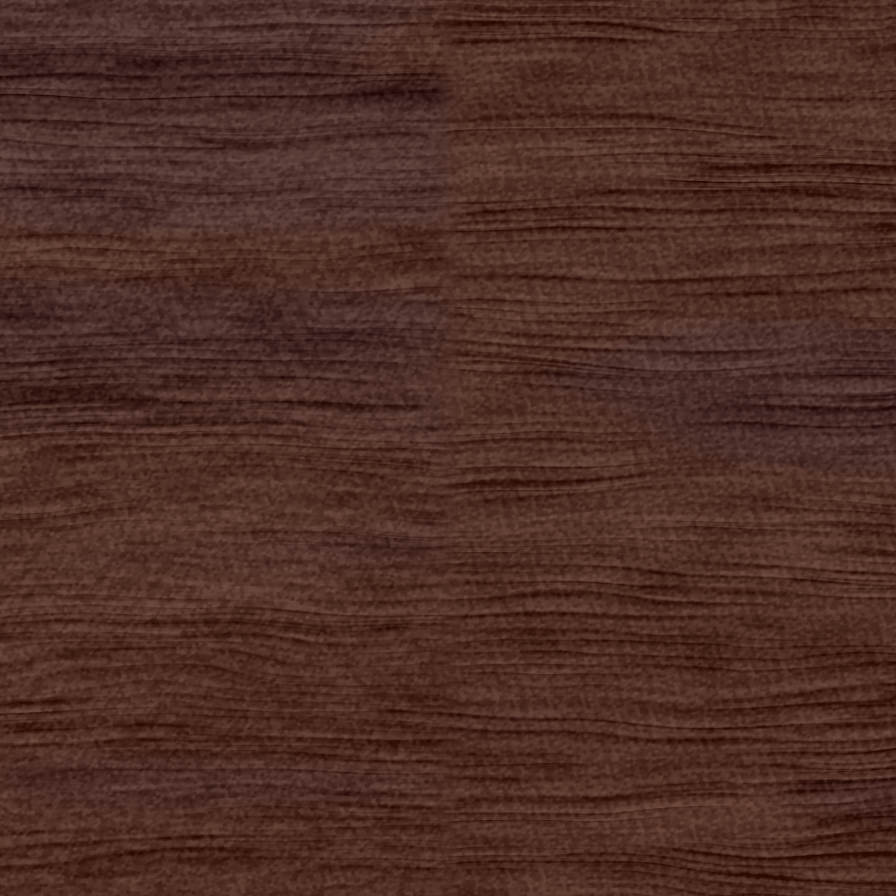
Write a WebGL 2 fragment shader that draws this texture.

```glsl
#version 300 es
precision highp float;
// Dark walnut veneer: two joined sheets with wavy horizontal grain and fine pores.

uniform vec2 u_resolution;
out vec4 fragColor;

float hash(vec2 p) {
  return fract(sin(dot(p, vec2(127.1, 311.7))) * 43758.5);
}

// Smooth cellular noise: random cell tones blended by distance.
float cellTone(vec2 p) {
  vec2 cell = floor(p);
  float sum = 0.0, total = 0.0;
  for (int j = -1; j <= 1; j++) {
    for (int i = -1; i <= 1; i++) {
      vec2 id = cell + vec2(i, j);
      vec2 site = id + 0.15 + 0.7 * vec2(hash(id + 17.3), hash(id + 41.9));
      vec2 away = p - site;
      float weight = exp(-5.0 * dot(away, away));
      sum += weight * hash(id);
      total += weight;
    }
  }
  return sum / total;
}

// Thin dark line per period, fading in slowly, with a light rim after it.
float growthLine(float phase) {
  float ring = fract(phase);
  float dark = smoothstep(0.5, 0.86, ring) * (1.0 - smoothstep(0.86, 1.0, ring));
  float rim = smoothstep(0.0, 0.08, ring) * (1.0 - smoothstep(0.08, 0.35, ring));
  return dark - 0.35 * rim;
}

vec3 sheet(vec2 p, float side) {
  vec2 q = p + vec2(side * 7.3, side * 5.1);

  // Grain bends in slow waves and, in figured places, in swirls
  float figure = smoothstep(0.45, 0.75, cellTone(q * vec2(1.5, 6.0) + 9.0));
  float swirl = cellTone(q * vec2(3.0, 8.0)) - 0.5;
  float across = q.y + mix(0.016, 0.036, figure) * swirl
    + 0.003 * sin(q.x * 9.0 + q.y * 14.0) + 0.0012 * sin(q.x * 29.0 - q.y * 31.0);

  // Streaks from broad bands down to fine fibres and slanted pores
  float broad = cellTone(vec2(q.x * 1.6, across * 16.0));
  float streak = cellTone(vec2(q.x * 5.0, across * 75.0));
  float fibre = cellTone(vec2(q.x * 17.0, across * 200.0));
  float pore = cellTone(mat2(210.0, -95.0, 75.0, 255.0) * q);

  // Dark growth lines in two spacings, coming and going along the grain
  float wander = 1.3 * broad + 0.7 * streak;
  float coarse = growthLine(across * 54.0 + wander)
    * smoothstep(0.36, 0.68, cellTone(vec2(q.x * 2.6, across * 26.0) + 31.0));
  float narrow = growthLine(across * 92.0 + wander + 0.4 * fibre)
    * smoothstep(0.42, 0.7, cellTone(vec2(q.x * 4.0, across * 34.0) + 83.0));
  float fleck = smoothstep(0.76, 0.92, cellTone(vec2(q.x * 16.0, across * 60.0) + 57.0));

  float tone = 0.735 + 0.21 * (broad - 0.5) + 0.24 * (streak - 0.5)
    + 0.40 * (fibre - 0.5) + 0.56 * (pore - 0.5);
  tone -= mix(0.34, 0.48, side) * coarse + mix(0.22, 0.34, side) * narrow + 0.16 * fleck;

  // Faint strips of uneven height
  float level = p.y * 14.0 + 0.35 * sin(p.y * 31.0 + 2.0);
  float strip = floor(level);
  float blend = smoothstep(0.85, 1.0, fract(level));
  tone += 0.11 * (mix(hash(vec2(strip, 3.0)), hash(vec2(strip + 1.0, 3.0)), blend) - 0.5);
  vec3 color = mix(vec3(0.18, 0.06, 0.03), vec3(0.38, 0.25, 0.208), clamp(tone, -0.1, 1.2));

  // Cool violet bands above, warmer wood below
  float violet = smoothstep(0.55, 0.85, cellTone(q * vec2(2.0, 12.0) + 73.0) + 0.16 * (p.y - 0.5));
  color += violet * vec3(-0.026, -0.012, 0.012);
  color += (1.0 - smoothstep(0.1, 0.5, p.y)) * vec3(0.008, -0.002, -0.007);
  return color;
}

void main() {
  vec2 p = gl_FragCoord.xy / u_resolution;
  // Soft upright joint between the sheets
  float joint = smoothstep(0.48, 0.52, p.x);
  fragColor = vec4(mix(sheet(p, 0.0), sheet(p, 1.0), joint), 1.0);
}
```
